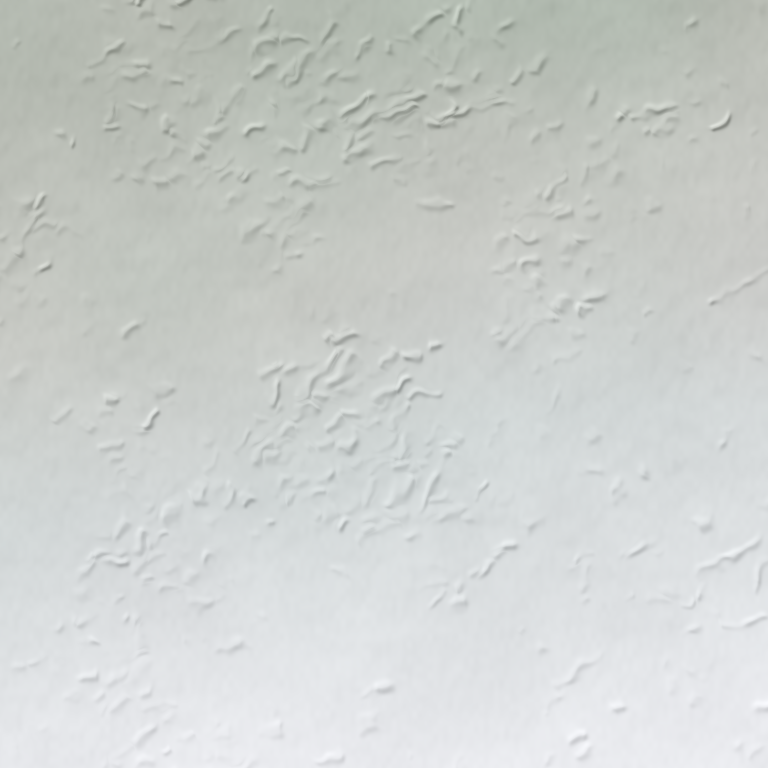
Give the GLSL for this texture, as a WebGL 1 fragment shader.

```glsl
precision highp float;

uniform vec2 u_resolution;

// Wall tones from the dim top to the bright bottom
const vec3 TOP_TONE = vec3(0.725, 0.745, 0.712);
const vec3 UPPER_TONE = vec3(0.78, 0.79, 0.77);
const vec3 LOWER_TONE = vec3(0.82, 0.84, 0.84);
const vec3 BOTTOM_TONE = vec3(0.882, 0.892, 0.902);
const vec3 TINT = vec3(0.022, -0.006, 0.004);

const float SLANT = 0.17;              // tilt of the light falloff
const vec2 LIGHT_DIR = vec2(-0.5, 0.87);
const float LIGHT_STEP = 0.0028;       // spacing of the slope samples
const float HIGHLIGHT = 0.10;
const float SHADOW = 0.23;
const float STROKE_ANGLE = 0.62;
const float ANGLE_SPREAD = 1.3;
const vec2 DAMAGE_CENTRE = vec2(0.36, 0.53);
const float DAMAGE_RADIUS = 0.50;
const float MOTTLE = 0.022;
const float GRAIN = 0.014;

float hash(vec2 p) {
  return fract(sin(dot(p, vec2(127.1, 311.7))) * 43758.5);
}

float noise(vec2 p) {
  vec2 i = floor(p);
  vec2 f = fract(p);
  f = f * f * (3.0 - 2.0 * f);
  return mix(mix(hash(i), hash(i + vec2(1.0, 0.0)), f.x),
             mix(hash(i + vec2(0.0, 1.0)), hash(i + vec2(1.0, 1.0)), f.x), f.y);
}

// Distance to a segment centred on the origin
float segmentDistance(vec2 p, float angle, float halfLength) {
  vec2 along = vec2(cos(angle), sin(angle));
  float t = clamp(dot(p, along), -halfLength, halfLength);
  return length(p - along * t);
}

// Where the paint has blistered: small patches around the damage centre
float damage(vec2 p) {
  float patches = smoothstep(0.48, 0.72, noise(p * 9.0 + 13.7));
  vec2 q = (p - DAMAGE_CENTRE) / DAMAGE_RADIUS;
  return patches * exp(-dot(q, q)) + 0.05;
}

// Rounded ridges scattered on a jittered grid
float strokes(vec2 p, float cell, float halfLength, float width, float density, float seed) {
  vec2 home = floor(p / cell);
  float height = 0.0;
  for (int y = -1; y <= 1; y++) {
    for (int x = -1; x <= 1; x++) {
      vec2 id = home + vec2(float(x), float(y));
      vec2 key = id + seed;
      vec2 jitter = vec2(hash(key + 0.31), hash(key + 5.73));
      vec2 centre = (id + 0.15 + 0.7 * jitter) * cell;
      float present = step(hash(key + 11.9), density * damage(centre));
      float angle = STROKE_ANGLE + ANGLE_SPREAD * (hash(key + 17.3) - 0.5);
      float size = mix(0.15, 1.0, hash(key + 23.1));
      float thickness = width * mix(0.75, 1.3, hash(key + 37.7));
      float d = segmentDistance(p - centre, angle, halfLength * size) / thickness;
      height = max(height, present * mix(0.25, 1.0, hash(key + 29.7)) * exp(-d * d));
    }
  }
  return height;
}

// Relief of the paint skin
float relief(vec2 p) {
  vec2 bend = vec2(noise(p * 26.0), noise(p * 26.0 + 40.0)) - 0.5;
  vec2 ragged = vec2(noise(p * 70.0 + 9.0), noise(p * 70.0 + 70.0)) - 0.5;
  vec2 q = p + 0.020 * bend + 0.010 * ragged;
  float flakes = strokes(q, 0.034, 0.017, 0.0058, 0.95, 2.0);
  float ridges = strokes(q, 0.11, 0.050, 0.0052, 0.9, 57.0);
  float bumps = strokes(q, 0.042, 0.004, 0.0065, 2.2, 91.0);
  // Worn stretches break the ridges into lumps
  float wear = mix(0.3, 1.15, smoothstep(0.25, 0.7, noise(p * 48.0 + 31.0)));
  float swell = 0.24 * noise(p * 42.0) + 0.10 * noise(p * vec2(105.0, 60.0));
  return wear * max(max(flakes, ridges), 0.6 * bumps) + swell;
}

// Smooth ramp through the four wall tones
vec3 wallTone(float t) {
  vec3 tone = mix(BOTTOM_TONE, LOWER_TONE, clamp((t - 0.14) / 0.26, -0.5, 1.0));
  tone = mix(tone, UPPER_TONE, clamp((t - 0.40) / 0.25, 0.0, 1.0));
  return mix(tone, TOP_TONE, clamp((t - 0.65) / 0.24, 0.0, 1.3));
}

void main() {
  vec2 p = gl_FragCoord.xy / u_resolution;

  // Broad light with faint mottling
  float cloud = noise(p * vec2(3.0, 5.0) + 8.0) - 0.5;
  vec3 color = wallTone(p.y - SLANT * (p.x - 0.5) + 0.08 * cloud);
  color += TINT * p.y * (noise(p * 5.0 + 21.0) - 0.5);
  color += MOTTLE * (noise(p * 15.0 + 5.0) - 0.5);

  // Slope towards the light gives bright and shaded flanks
  vec2 offset = LIGHT_DIR * LIGHT_STEP;
  float slope = relief(p - offset) - relief(p + offset);
  // The upper flank of a raised ridge faces the light
  float shade = slope > 0.0 ? HIGHLIGHT * slope : SHADOW * slope;
  color += shade * mix(0.6, 1.1, p.y);

  // Soft surface grain
  color += GRAIN * (noise(p * vec2(150.0, 100.0)) - 0.5);

  gl_FragColor = vec4(clamp(color, 0.0, 1.0), 1.0);
}
```
